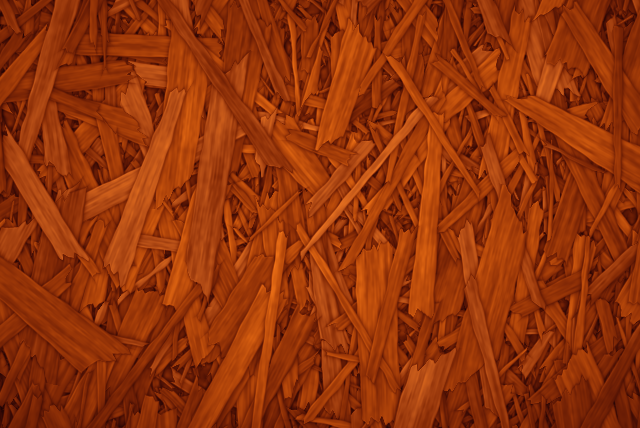
Reproduce this texture procedurally as a Shadertoy shader.

```glsl
float hash(vec3 p) {
    p = fract(p * vec3(0.1031, 0.1130, 0.0973));
    p += dot(p, p.yzx + 33.33);
    return fract((p.x + p.y) * p.z);
}

vec4 hash4(vec3 p) {
    return vec4(hash(p), hash(p + 17.3), hash(p + 41.7), hash(p + 73.1));
}

float noise(vec2 p, float seed) {
    vec2 i = floor(p), f = fract(p);
    f = f * f * (3.0 - 2.0 * f);
    float low = mix(hash(vec3(i, seed)), hash(vec3(i + vec2(1, 0), seed)), f.x);
    float high = mix(hash(vec3(i + vec2(0, 1), seed)), hash(vec3(i + 1.0, seed)), f.x);
    return mix(low, high, f.y);
}

// Wood fibres running along y, with a slow drift across the strand
float grain(vec2 p, float seed) {
    p.x += 0.006 * noise(p * vec2(20.0, 9.0), seed);
    float broad = noise(p * vec2(110.0, 7.0), seed);
    float fine = noise(p * vec2(260.0, 22.0), seed + 5.0);
    float fleck = noise(p * vec2(170.0, 75.0), seed + 9.0);
    return 0.45 * broad + 0.35 * fine + 0.2 * fleck - 0.5;
}

// Lays one strand over the surface; x is brightness, y is paleness
void layStrand(inout vec2 surface, vec2 p, float size, vec3 id, float blur) {
    vec4 r = hash4(id + 101.0);
    vec4 q = hash4(id + 211.0);
    float angle = (r.x + r.y - 1.0) * 1.15 - 0.17;
    angle += step(0.87, r.z) * 1.25;
    float c = cos(angle), s = sin(angle);
    p = vec2(c * p.x + s * p.y, c * p.y - s * p.x);

    float halfLength = size * mix(0.42, 0.88, r.w);
    float halfWidth = size * mix(0.022, 0.15, q.x * q.x) + 0.001;
    if (abs(p.x) > halfWidth + 0.035 || abs(p.y) > halfLength + 0.035) return;

    // Tapered sides and splintered, slanted ends
    float seed = floor(q.y * 97.0);
    float side = halfWidth * (1.0 + (q.z - 0.5) * 0.9 * p.y / halfLength);
    side += 0.005 * (noise(vec2(p.y * 28.0, sign(p.x) * 3.0), seed) - 0.5);
    float tip = halfLength + p.x * (q.w - 0.5) * 2.5;
    tip -= 0.025 * noise(vec2(p.x * 120.0, sign(p.y) * 4.0), seed + 2.0);
    vec2 edge = vec2(abs(p.x) - side, abs(p.y) - tip);
    float d = max(edge.x, edge.y);

    // Contact shadow on the strands beneath
    float shadow = exp(-max(d, 0.0) / 0.0045);
    surface.x *= 1.0 - 0.33 * shadow * smoothstep(0.03, 0.0, d);

    float bright = 0.665 + 0.17 * (r.z * 7.0 - floor(r.z * 7.0) - 0.5);
    bright += 0.34 * grain(p, seed);
    bright += 0.08 * (noise(p * vec2(16.0, 9.0), seed + 3.0) - 0.5);
    bright += 0.07 * smoothstep(-0.005, 0.0, d) * sign(-p.x);
    float pale = step(0.72, q.w) * 0.8;
    surface = mix(surface, vec2(bright, pale), smoothstep(blur, -blur, d));
}

void mainImage(out vec4 fragColor, in vec2 fragCoord) {
    vec2 uv = fragCoord / iResolution.y;
    float blur = 0.001 + 0.6 / iResolution.y;
    vec2 surface = vec2(0.4 + 0.25 * noise(uv * 90.0, 1.0), 0.0);

    // Layers of strands, from fine slivers up to broad flakes
    for (int layer = 0; layer < 21; layer++) {
        float level = float(layer);
        float size = 0.09 + 0.25 * pow(level / 20.0, 1.6);
        if (layer % 6 == 5) size *= 0.55;
        vec2 grid = uv / size + level * vec2(3.37, 5.71);
        vec2 home = floor(grid);
        for (int y = -1; y <= 1; y++) {
            for (int x = -1; x <= 1; x++) {
                vec2 cell = home + vec2(x, y);
                vec3 id = vec3(cell, level);
                vec2 center = cell + vec2(hash(id), hash(id + 9.2));
                layStrand(surface, (grid - center) * size, size, id, blur);
            }
        }
    }

    // Soft light from the upper middle, darker corners
    vec2 view = fragCoord / iResolution.xy - vec2(0.52, 0.57);
    float light = 1.09 - 0.75 * dot(view, view);
    float tone = clamp(surface.x * light, 0.12, 0.98);

    // Burnt orange stain
    vec3 stain = vec3(tone, 0.5 * pow(tone, 1.7), 0.015 + 0.1 * pow(tone, 4.0));
    stain += vec3(0.0, 0.03, 0.06) * surface.y * smoothstep(0.5, 0.75, tone);
    fragColor = vec4(stain, 1.0);
}
```
